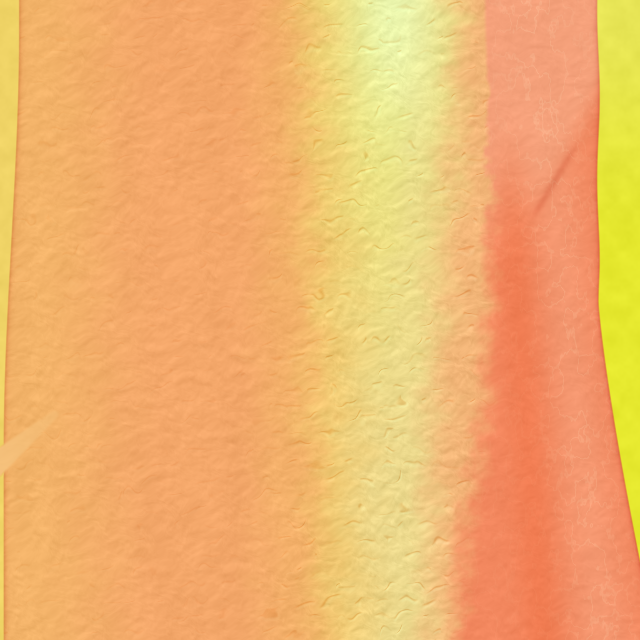
This texture is drawn by a three.js fragment shader. Its source:

```glsl
varying vec2 vUv;

const vec3 AMBER = vec3(0.95, 0.70, 0.41);
const vec3 APRICOT = vec3(0.955, 0.655, 0.415);
const vec3 GOLD = vec3(0.945, 0.78, 0.43);
const vec3 LEMON = vec3(0.92, 0.88, 0.46);
const vec3 CREAM = vec3(0.925, 0.85, 0.55);
const vec3 GLOW = vec3(0.92, 0.97, 0.70);
const vec3 PEACH = vec3(0.95, 0.71, 0.47);
const vec3 SALMON = vec3(0.96, 0.63, 0.48);
const vec3 CORAL = vec3(0.95, 0.53, 0.37);
const vec3 RED = vec3(0.94, 0.46, 0.29);
const vec3 STRAW = vec3(0.94, 0.83, 0.40);
const vec3 LIME = vec3(0.90, 0.91, 0.18);
const vec2 STITCHES = vec2(26.0, 42.0);
const float EDGE = 0.0018;
const float GRAIN = 0.13;
const float CRIMP = 0.15;

float hash(vec2 p) {
  p = fract(p * vec2(0.1031, 0.1137));
  p += dot(p, p.yx + 33.33);
  return fract((p.x + p.y) * p.x * 7.31);
}

float noise(vec2 p) {
  vec2 i = floor(p), f = fract(p);
  f = f * f * (3.0 - 2.0 * f);
  return mix(mix(hash(i), hash(i + vec2(1.0, 0.0)), f.x),
             mix(hash(i + vec2(0.0, 1.0)), hash(i + 1.0), f.x), f.y);
}

float fbm(vec2 p) {
  float sum = 0.0, amp = 0.5;
  for (int k = 0; k < 4; k++) {
    sum += amp * noise(p);
    p = p * 2.03 + 17.1;
    amp *= 0.5;
  }
  return sum / 0.9375;
}

// Fabric relief, lit by the slope of warped noise
float relief(vec2 p) {
  vec2 q = p * vec2(60.0, 78.0) + 2.5 * fbm(p * 20.0);
  return fbm(q) - fbm(q + vec2(0.15, -0.35));
}

// One short curved crimp per jittered cell: x is shadow, y is the lit lip
vec2 crimps(vec2 p) {
  vec2 q = p * STITCHES + 0.7 * (vec2(noise(p * 60.0), noise(p * 60.0 + 31.0)) - 0.5);
  vec2 sum = vec2(0.0);
  for (int j = -1; j <= 1; j++) {
    for (int i = -1; i <= 1; i++) {
      vec2 id = floor(q) + vec2(float(i), float(j));
      float r = hash(id + 3.0), s = hash(id + 71.0);
      vec2 d = (q - id - vec2(r, 0.25 + 0.5 * s)) / STITCHES;
      float bend = d.y - (s - 0.4) * 0.7 * d.x + (r - 0.3) * 42.0 * d.x * d.x;
      float reach = mix(0.007, 0.017, hash(id + 19.0));
      float body = (1.0 - smoothstep(0.3, 1.0, abs(d.x) / reach)) * smoothstep(0.15, 0.8, s);
      sum += body * vec2(exp(-pow(bend / 0.0016, 2.0)), exp(-pow((bend + 0.0042) / 0.0025, 2.0)));
    }
  }
  return min(sum, 1.0);
}

float foldEdge(float y) {
  return 0.766 - 0.05 * (1.0 - smoothstep(0.0, 0.5, y)) - 0.008 * smoothstep(0.75, 1.0, y);
}

vec3 clothColor(vec2 p) {
  float x = p.x + 0.05 * (fbm(p * vec2(26.0, 34.0)) - 0.5);
  float lean = 0.035 * (1.0 - p.y), high = smoothstep(0.25, 0.95, p.y);
  vec3 c = mix(AMBER, APRICOT, smoothstep(0.05, 0.26, x));
  c = mix(c, AMBER, 0.7 * smoothstep(0.36, 0.45, x));
  c = mix(c, GOLD, smoothstep(0.42, 0.51, x - lean));
  c = mix(c, mix(CREAM, LEMON, high), smoothstep(0.455, 0.60, x - lean));
  c = mix(c, CREAM, 0.6 * smoothstep(0.59, 0.66, x));
  vec2 d = (p - vec2(0.615, 1.0)) / vec2(0.075, 0.22);
  c = mix(c, GLOW, 0.9 * exp(-dot(d, d)));
  float rim = mix(0.69, 0.73, smoothstep(0.2, 1.0, p.y));
  return mix(c, PEACH, smoothstep(rim - 0.06, rim + 0.03, x));
}

vec3 foldColor(vec2 p) {
  // Diagonal crease parts the pale upper cloth from the deeper lower cloth
  float crease = p.y - 0.66 - 1.7 * (p.x - 0.833);
  float pale = smoothstep(-0.03, 0.07, crease) * smoothstep(0.54, 0.76, p.y);
  vec3 c = mix(CORAL, SALMON, pale);
  float valley = 0.785 + 0.065 * (1.0 - p.y);
  c = mix(c, RED, 0.7 * exp(-pow((p.x - valley) / 0.035, 2.0)) * (1.0 - smoothstep(0.6, 0.85, p.y)));
  float sheen = exp(-pow((p.x - 0.83 - 0.11 * (1.0 - p.y)) / 0.05, 2.0));
  c = mix(c, SALMON, 0.6 * sheen);
  float span = smoothstep(0.65, 0.68, p.y) * (1.0 - smoothstep(0.74, 0.79, p.y));
  c -= vec3(0.05, 0.09, 0.08) * span * exp(-pow(crease / 0.012, 2.0));
  // Pale squiggles in the weave
  float vein = abs(fbm(p * vec2(46.0, 30.0)) - 0.5);
  return c + vec3(0.01, 0.045, 0.045) * (1.0 - smoothstep(0.0, 0.05, vein)) * (0.3 + 0.7 * sheen);
}

void main() {
  vec2 p = vUv;
  float soft = mix(0.028, 0.004, smoothstep(0.35, 0.9, p.y));
  float wobble = 0.04 * (fbm(p * 42.0) - 0.5) * (1.0 - smoothstep(0.7, 0.95, p.y));
  float fold = smoothstep(-soft, soft, p.x + wobble - foldEdge(p.y));
  vec3 c = mix(clothColor(p), foldColor(p), fold);

  // Woven surface, strongest near the bright band
  float band = smoothstep(0.36, 0.56, p.x) * (1.0 - fold);
  vec2 crimp = crimps(p) * mix(0.22, 0.8, band) * (1.0 - 0.85 * fold);
  c += GRAIN * mix(0.7, 1.1, band) * (1.0 - 0.3 * fold) * relief(p);
  c += CRIMP * (vec3(0.1, 0.32, 0.4) * crimp.y - vec3(0.35, 0.85, 1.0) * crimp.x);
  c += 0.035 * (fbm(p * vec2(30.0, 16.0)) - 0.5);

  // Tapered pale strap at the lower left
  vec2 a = p - vec2(-0.01, 0.272), axis = vec2(0.095, 0.08);
  float t = clamp(dot(a, axis) / dot(axis, axis), 0.0, 1.0);
  float strap = length(a - axis * t) - mix(0.019, 0.006, t);
  float cover = 1.0 - smoothstep(-0.003, 0.003, strap);
  c = mix(c, vec3(0.96, 0.76, 0.49), cover * (0.9 - 0.5 * t));

  // Backdrop beyond both edges, with a thin shaded hem
  float left = p.x - 0.006 - 0.024 * smoothstep(0.3, 0.95, p.y);
  float right = 0.935 + 0.2 * pow(max(0.53 - p.y, 0.0), 1.25) - p.x
              + 0.002 * sin(p.y * 24.0) * smoothstep(0.5, 0.6, p.y);
  float hem = exp(-abs(left) / 0.003) + exp(-abs(right) / 0.003);
  c -= vec3(0.10, 0.18, 0.14) * hem * (1.0 - cover);
  vec3 side = p.x < 0.5 ? STRAW : mix(LIME, vec3(0.91, 0.90, 0.34), smoothstep(0.6, 1.0, p.y));
  side += 0.06 * (fbm(p * 45.0) - 0.5);
  c = mix(side, c, max(smoothstep(-EDGE, EDGE, min(left, right)), cover));
  gl_FragColor = vec4(clamp(c, 0.0, 1.0), 1.0);
}
```
